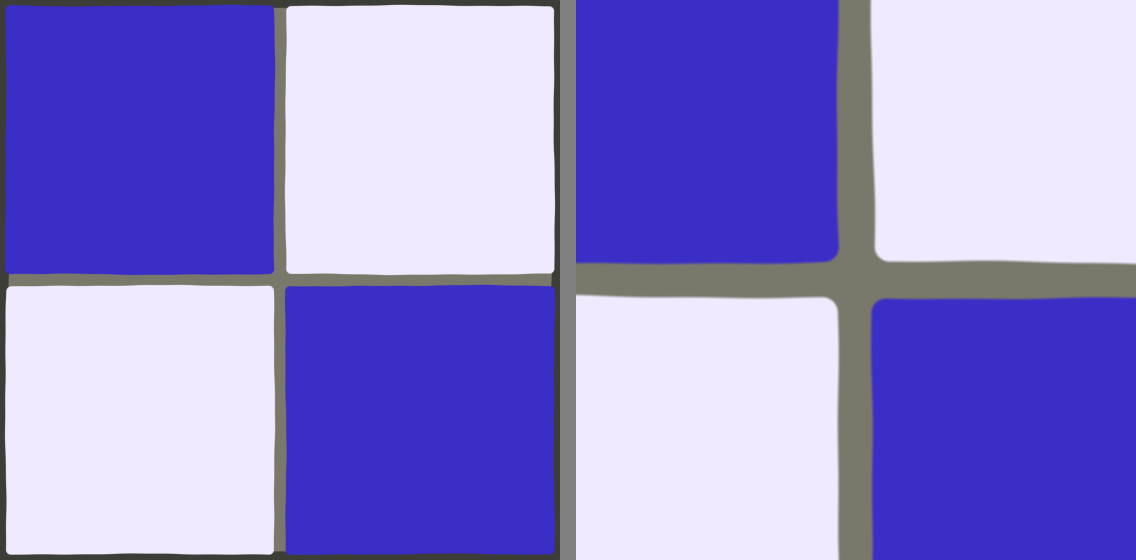
Left: the whole. Right: its middle third, enlarged.
Give the GLSL for this pattern, as a Shadertoy shader.

```glsl
// Two by two checker of hand-cut blue and white tiles with grout and a dark frame.

const float TILES = 2.0;          // tiles across and down
const float TILE_HALF = 0.2398;   // half a tile side, in canvas units
const float CORNER = 0.009;       // corner radius
const float WOBBLE = 0.0017;      // unevenness of the cut edges
const float FRAME = 0.0155;       // width of the dark frame
const float SOFTNESS = 0.0013;    // least edge blur

const vec3 WHITE = vec3(0.945, 0.918, 1.0);
const vec3 BLUE = vec3(0.23, 0.18, 0.78);
const vec3 GROUT = vec3(0.48, 0.47, 0.42);
const vec3 DARK = vec3(0.24, 0.24, 0.215);

float hash(vec2 p) {
    return fract(sin(dot(p, vec2(127.1, 311.7))) * 437.585);
}

// Layered sines along one axis, roughly in -1..1
float layeredSines(float t, float phase) {
    return 0.55 * sin(t * 13.0 + phase)
         + 0.30 * sin(t * 31.0 + phase * 2.3)
         + 0.15 * sin(t * 83.0 + phase * 4.1);
}

// Shifts each side of a tile on its own, so opposite edges differ
vec2 roughen(vec2 p, float seed, float amount) {
    vec2 side = step(0.0, p);
    vec2 phase = 6.2832 * vec2(hash(vec2(seed, side.x)),
                              hash(vec2(seed + 7.0, side.y)));
    return p + amount * vec2(layeredSines(p.y, phase.x),
                             layeredSines(p.x, phase.y));
}

float roundedBox(vec2 p, float halfSize, float radius) {
    vec2 q = abs(p) - halfSize + radius;
    return length(max(q, 0.0)) + min(max(q.x, q.y), 0.0) - radius;
}

// Coverage of a shape from its signed distance
float coverage(float dist, float blur) {
    return 1.0 - smoothstep(-blur, blur, dist);
}

void mainImage(out vec4 fragColor, in vec2 fragCoord) {
    vec2 uv = fragCoord / iResolution.xy;
    float blur = max(SOFTNESS, 0.8 / min(iResolution.x, iResolution.y));

    // Grout inside a dark frame
    float frameDist = roundedBox(roughen(uv - 0.5, 3.0, WOBBLE), 0.5 - FRAME, 0.0);
    vec3 color = mix(DARK, GROUT, coverage(frameDist, blur));

    // Checkered tiles
    vec2 cell = floor(uv * TILES);
    vec2 local = (fract(uv * TILES) - 0.5) / TILES;
    float seed = 11.0 + cell.x + TILES * cell.y;
    float tileDist = roundedBox(roughen(local, seed, WOBBLE), TILE_HALF, CORNER);
    vec3 tileColor = mix(WHITE, BLUE, mod(cell.x + cell.y, 2.0));
    color = mix(color, tileColor, coverage(tileDist, blur));

    fragColor = vec4(color, 1.0);
}
```
